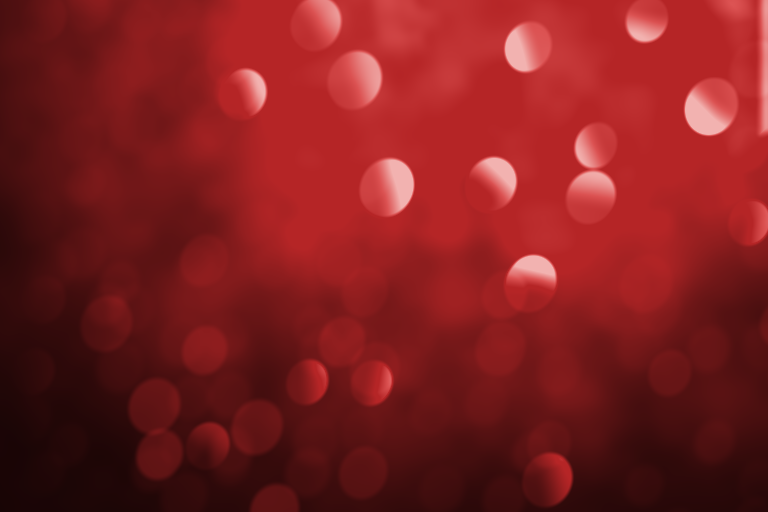
A WebGL 2 fragment shader for this background:

```glsl
#version 300 es
precision highp float;
// Blurred red light spots over a soft glow that fades into dark corners.

uniform vec2 u_resolution;
out vec4 fragColor;

float hash(vec2 p) {
    return fract(sin(dot(p, vec2(127.1, 311.7))) * 43758.5);
}

float valueNoise(vec2 p) {
    vec2 cell = floor(p), f = fract(p);
    f = f * f * f * (f * (f * 6.0 - 15.0) + 10.0);
    float low = mix(hash(cell), hash(cell + vec2(1.0, 0.0)), f.x);
    float high = mix(hash(cell + vec2(0.0, 1.0)), hash(cell + 1.0), f.x);
    return mix(low, high, f.y);
}

mat2 rotation(float angle) {
    float c = cos(angle), s = sin(angle);
    return mat2(c, s, -s, c);
}

float cloud(vec2 p) {
    float sum = 0.0, weight = 0.5;
    for (int i = 0; i < 3; i++) {
        sum += weight * valueNoise(p);
        p = rotation(0.7) * p * 1.9 + 5.3;
        weight *= 0.6;
    }
    return sum / 0.98;
}

// Broad light falling from the upper right of the centre
float glow(vec2 p) {
    float d = length((p - vec2(0.92, 0.98)) / vec2(0.88, 0.83));
    return 0.06 + 0.72 * exp(-d * d * d);
}

// One slightly oval spot: x is its coverage, y its one-sided sheen
vec2 spot(vec2 offset, float radius, float soft, float sheenAngle) {
    vec2 q = rotation(0.45) * offset;
    float d = length(q * vec2(1.08, 0.95));
    float cover = 1.0 - smoothstep(radius - soft, radius + soft, d);
    float side = dot(offset, vec2(cos(sheenAngle), sin(sheenAngle))) / radius;
    return vec2(cover, cover * smoothstep(-0.5, 1.0, side));
}

// Jittered grid of spots; litBias ties their number to the glow
vec2 spotLayer(vec2 p, float cellSize, float radius, float soft,
               float density, float litBias, float seed) {
    vec2 sum = vec2(0.0);
    vec2 home = floor(p / cellSize);
    for (int y = -1; y <= 1; y++) {
        for (int x = -1; x <= 1; x++) {
            vec2 cell = home + vec2(x, y);
            vec2 key = cell + seed;
            vec2 jitter = vec2(hash(key + 0.17), hash(key + 3.71));
            vec2 centre = (cell + jitter) * cellSize;
            float chance = density * mix(1.0, glow(centre) / 0.74, litBias);
            float present = step(hash(key + 7.43), chance);
            float size = radius * mix(0.85, 1.12, hash(key + 11.9));
            float flip = step(0.75, hash(key + 19.3)) * 3.14;
            float angle = mix(-0.3, 1.5, hash(key + 23.6)) + flip;
            float strength = mix(0.35, 1.0, hash(key + 31.1));
            sum += present * strength * spot(p - centre, size, soft, angle);
        }
    }
    return sum;
}

// Tall soft bar of light
float streak(vec2 p, vec2 centre, vec2 halfSize, float soft) {
    vec2 q = abs(p - centre) - halfSize;
    float d = length(max(q, 0.0)) + min(max(q.x, q.y), 0.0);
    return 1.0 - smoothstep(-soft, soft, d);
}

vec3 redRamp(float tone) {
    vec3 deepRed = vec3(0.71, 0.145, 0.15);
    vec3 coral = vec3(0.86, 0.32, 0.32);
    vec3 palePink = vec3(0.95, 0.70, 0.69);
    vec3 colour = deepRed * min(tone / 0.70, 1.0);
    colour = mix(colour, coral, clamp((tone - 0.74) / 0.12, 0.0, 1.0));
    return mix(colour, palePink, clamp((tone - 0.86) / 0.16, 0.0, 1.0));
}

void main() {
    vec2 p = gl_FragCoord.xy / u_resolution.y;
    float rightEdge = u_resolution.x / u_resolution.y;

    // Uneven glow, mottled most in the half-light
    float tone = glow(p) * mix(0.68, 1.38, cloud(p * 5.5 + 2.0));
    tone = min(tone, 0.70 + 0.35 * (tone - 0.70));

    // Faint spots that only lift the dark parts towards red
    float haze = spotLayer(p, 0.11, 0.044, 0.012, 0.75, 0.0, 4.0).x;
    float dim = spotLayer(p, 0.17, 0.049, 0.007, 0.65, 0.2, 41.0).x;
    float lift = min(0.12 * haze + 0.30 * dim, 0.6);
    tone = mix(tone, max(tone, 0.76), lift * smoothstep(0.0, 0.25, p.x));

    // Bright spots with a sheen on one side
    vec2 bright = spotLayer(p, 0.21, 0.050, 0.005, 0.80, 1.0, 83.0);
    tone += 0.10 * bright.x + 0.40 * bright.y;

    // Pale blur along the top and light along the right edge
    float topBlur = smoothstep(0.86, 1.0, p.y) * smoothstep(0.5, 0.8, p.x);
    tone += 0.22 * topBlur * smoothstep(0.45, 0.8, cloud(p * 6.0 + 17.0));
    tone += 0.06 * streak(p, vec2(rightEdge - 0.03, 0.80), vec2(0.05, 0.20), 0.03);
    tone += 0.24 * streak(p, vec2(rightEdge, 0.88), vec2(0.014, 0.14), 0.012);

    fragColor = vec4(redRamp(clamp(tone, 0.0, 1.02)), 1.0);
}
```
